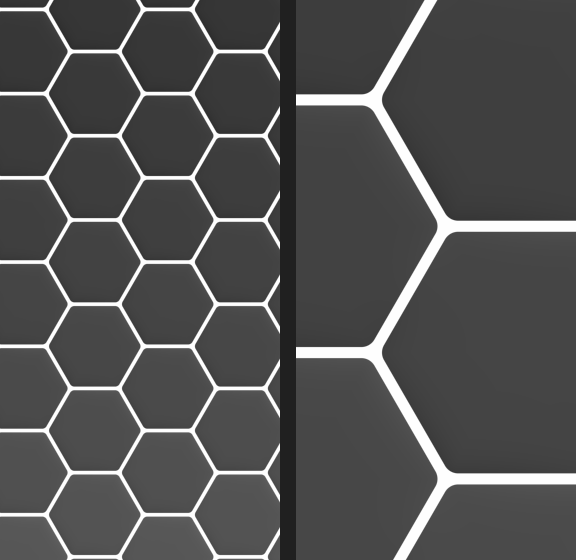
Left, the full canvas; right, a detail of the centre.
Give the GLSL for this pattern, as a Shadertoy shader.

```glsl
#define PITCH 0.3008
#define ANCHOR vec2(0.599, 0.184)
#define LINE_WIDTH 0.0132
#define CORNER_RADIUS 0.018
#define TOP_GREY 0.21
#define GREY_RANGE 0.13
#define GREY_CURVE 1.3
#define LINE_GREY 0.995
#define BEVEL_STRENGTH 0.04
#define BEVEL_DEPTH 0.018
#define LIGHT_DIR vec2(0.6, 0.8)

// Signed distance to a flat-topped hexagon with the given apothem
float hexagonDistance(vec2 p, float apothem) {
    const vec2 axis = vec2(-0.866025, 0.5);
    p = abs(p);
    p -= 2.0 * min(dot(axis, p), 0.0) * axis;
    float halfSide = apothem * 0.57735;
    p -= vec2(clamp(p.x, -halfSide, halfSide), apothem);
    return length(p) * sign(p.y);
}

// Offset from the nearest centre of a honeycomb
vec2 hexagonLocal(vec2 p) {
    vec2 period = PITCH * vec2(1.732051, 1.0);
    vec2 a = p - period * round(p / period);
    vec2 q = p - 0.5 * period;
    vec2 b = q - period * round(q / period);
    return dot(a, a) < dot(b, b) ? a : b;
}

void mainImage(out vec4 fragColor, in vec2 fragCoord) {
    float pixel = 1.0 / iResolution.x;
    float canvasHeight = iResolution.y * pixel;
    vec2 p = fragCoord * pixel;

    // Honeycomb anchored to the top edge
    vec2 anchor = vec2(ANCHOR.x, canvasHeight - ANCHOR.y);
    vec2 local = hexagonLocal(p - anchor);
    vec2 centre = p - local;

    // Rounded tile
    float apothem = 0.5 * (PITCH - LINE_WIDTH);
    float d = hexagonDistance(local, apothem - CORNER_RADIUS) - CORNER_RADIUS;

    // One grey per tile, lighter towards the bottom
    float descent = clamp(1.0 - centre.y / canvasHeight, 0.0, 1.0);
    float grey = TOP_GREY + GREY_RANGE * pow(descent, GREY_CURVE);

    // Soft bevel lit from the upper right
    float facing = dot(local, LIGHT_DIR) / max(length(local), 0.001);
    grey += BEVEL_STRENGTH * facing * exp(min(d, 0.0) / BEVEL_DEPTH);

    // Light lines between tiles
    float line = smoothstep(-0.75 * pixel, 0.75 * pixel, d);
    fragColor = vec4(vec3(mix(grey, LINE_GREY, line)), 1.0);
}
```
